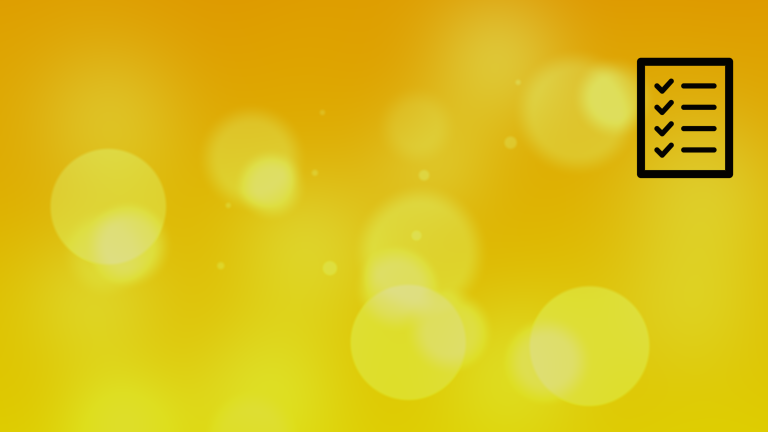
A WebGL 1 fragment shader for this background:

```glsl
precision highp float;

uniform vec2 u_resolution;

// Colours
const vec3 TOP_COLOR = vec3(0.87, 0.61, 0.0);
const vec3 BOTTOM_COLOR = vec3(0.87, 0.80, 0.0);
const vec3 LIGHT_TINT = vec3(0.0, 0.11, 0.17);
const vec3 LIGHT_CEILING = vec3(0.87, 0.87, 0.68);
const vec3 INK_COLOR = vec3(0.015, 0.012, 0.0);

// Lights; lengths are fractions of the canvas height
const int DISC_COUNT = 9;
const int GLOW_COUNT = 7;
const int SPECK_COUNT = 9;
const vec2 DISC_SEED = vec2(0.52, 0.17);
const vec2 GLOW_SEED = vec2(0.14, 0.73);
const vec2 SPECK_SEED = vec2(0.42, 0.50);
const vec2 SCATTER_STEP = vec2(0.7549, 0.5698);
const float CRISP_EDGE = 0.005;
const float SOFT_EDGE = 0.028;
const float HAZE_AMOUNT = 0.03;

// Checklist
const vec2 SHEET_CENTER = vec2(0.892, 0.727);
const vec2 SHEET_HALF = vec2(0.102, 0.130);
const float FRAME_HALF_WIDTH = 0.0093;
const float STROKE_HALF_WIDTH = 0.006;
const float ROW_STEP = 0.0494;

float hash(float n) {
  return fract(sin(n * 127.1) * 43758.5);
}

vec2 gradientAt(vec2 cell) {
  float angle = 6.2832 * hash(dot(cell, vec2(1.0, 17.3)) + 0.37);
  return vec2(cos(angle), sin(angle));
}

float gradientNoise(vec2 p) {
  vec2 i = floor(p);
  vec2 f = p - i;
  vec2 u = f * f * f * (f * (f * 6.0 - 15.0) + 10.0);
  vec2 e = vec2(1.0, 0.0);
  float low = mix(dot(gradientAt(i), f), dot(gradientAt(i + e), f - e), u.x);
  float high = mix(dot(gradientAt(i + e.yx), f - e.yx),
                   dot(gradientAt(i + e.xx), f - e.xx), u.x);
  return mix(low, high, u.y);
}

// Evenly spread positions in the unit square
vec2 scatter(vec2 seed, float index) {
  return fract(seed + index * SCATTER_STEP);
}

float disc(vec2 p, float radius, float edge) {
  return 1.0 - smoothstep(radius - edge, radius + edge, length(p));
}

float glow(vec2 p, float radius) {
  return exp(-dot(p, p) / (radius * radius));
}

float segmentDistance(vec2 p, vec2 a, vec2 b) {
  vec2 ab = b - a;
  return length(p - a - ab * clamp(dot(p - a, ab) / dot(ab, ab), 0.0, 1.0));
}

float bokeh(vec2 p, vec2 canvas) {
  float light = 0.0;

  // Large discs, each overlapped by a smaller blurred one
  for (int k = 0; k < DISC_COUNT; k++) {
    float i = float(k);
    vec2 q = p - canvas * (vec2(0.1, 0.08) + vec2(0.83, 0.75) * scatter(DISC_SEED, i));
    float radius = mix(0.10, 0.155, hash(i + 1.3));
    float angle = 6.2832 * hash(i + 5.7);
    vec2 offset = 0.75 * radius * vec2(cos(angle), sin(angle));
    float blurred = step(1.5, mod(i, 3.0));
    float edge = mix(CRISP_EDGE, SOFT_EDGE, step(0.6, hash(i + 9.1)));
    light += mix(0.85 * disc(q, radius, edge), 0.8 * glow(q, radius * 1.2), blurred);
    light += mix(1.1, 0.4, blurred) * disc(q - offset, radius * 0.58, SOFT_EDGE);
  }

  // Wide hazy glows
  for (int k = 0; k < GLOW_COUNT; k++) {
    float i = float(k);
    vec2 q = p - canvas * scatter(GLOW_SEED, i);
    light += mix(0.6, 1.2, hash(i + 2.9)) * glow(q, mix(0.13, 0.21, hash(i + 7.3)));
  }

  // Small specks around the upper middle
  for (int k = 0; k < SPECK_COUNT; k++) {
    float i = float(k);
    vec2 q = p - canvas * (vec2(0.2, 0.35) + 0.5 * scatter(SPECK_SEED, i));
    float size = hash(i + 3.1);
    light += 0.65 * disc(q, mix(0.005, 0.02, size * size), 0.005);
  }
  return light;
}

// Signed distance to a framed sheet holding rows of ticks and lines
float checklistDistance(vec2 p) {
  vec2 d = abs(p) - SHEET_HALF;
  float box = length(max(d, 0.0)) + min(max(d.x, d.y), 0.0);
  float frame = abs(box) - FRAME_HALF_WIDTH;
  float row = clamp(floor(p.y / ROW_STEP), -2.0, 1.0);
  vec2 q = vec2(p.x, p.y - (row + 0.5) * ROW_STEP);
  vec2 corner = vec2(-0.053, -0.012);
  float tick = min(segmentDistance(q, vec2(-0.065, 0.0), corner),
                   segmentDistance(q, corner, vec2(-0.032, 0.011)));
  float line = segmentDistance(q, vec2(-0.003, 0.0), vec2(0.067, 0.0));
  return min(frame, min(tick, line) - STROKE_HALF_WIDTH);
}

void main() {
  vec2 p = gl_FragCoord.xy / u_resolution.y;
  vec2 canvas = vec2(u_resolution.x / u_resolution.y, 1.0);
  float pixel = 1.0 / u_resolution.y;

  vec3 color = mix(BOTTOM_COLOR, TOP_COLOR, p.y);
  color.g += HAZE_AMOUNT * gradientNoise(p * 2.5);
  color = min(color + LIGHT_TINT * bokeh(p, canvas), LIGHT_CEILING);

  float ink = checklistDistance(p - SHEET_CENTER * canvas);
  color = mix(INK_COLOR, color, smoothstep(-0.7 * pixel, 0.7 * pixel, ink));
  gl_FragColor = vec4(color, 1.0);
}
```
